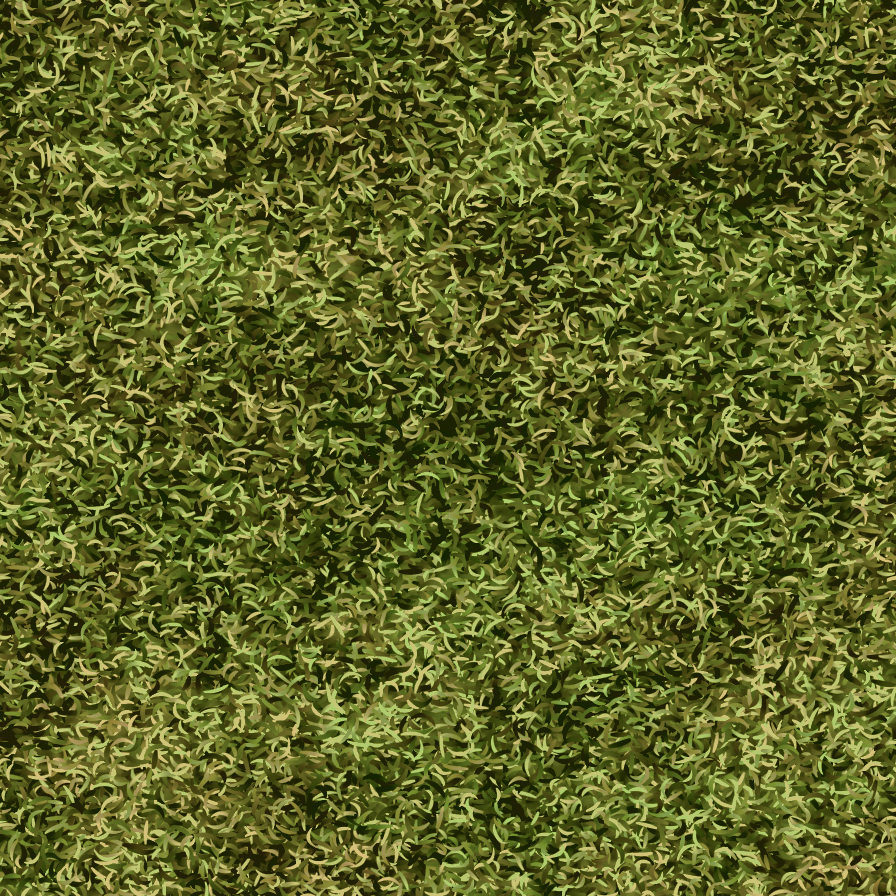
Reproduce this texture procedurally as a Shadertoy shader.

```glsl
// Short, dense lawn of curled green and straw blades with dark gaps between them.

const float LAYERS = 9.0;
const float BLADE_DENSITY = 44.0;   // blade cells across the canvas

vec4 hash4(vec3 p) {
    vec4 q = fract(p.xyzx * vec4(0.1031, 0.1030, 0.0973, 0.1099));
    q += dot(q, q.wzxy + 33.33);
    return fract((q.xxyz + q.yzzw) * q.zywx);
}

float valueNoise(vec2 p, float seed) {
    vec2 cell = floor(p);
    vec2 f = fract(p);
    f = f * f * (3.0 - 2.0 * f);
    float a = hash4(vec3(cell, seed)).x;
    float b = hash4(vec3(cell + vec2(1, 0), seed)).x;
    float c = hash4(vec3(cell + vec2(0, 1), seed)).x;
    float d = hash4(vec3(cell + vec2(1, 1), seed)).x;
    return mix(mix(a, b, f.x), mix(c, d, f.x), f.y);
}

// Signed sum of octaves, centred on zero.
float patches(vec2 p, float seed) {
    float sum = 0.0;
    float amplitude = 0.5;
    for (int i = 0; i < 4; i++) {
        sum += amplitude * (valueNoise(p, seed + float(i)) - 0.5);
        p = p * 2.1 + 5.7;
        amplitude *= 0.65;
    }
    return sum;
}

// Colour from deep shade (0) to sunlit straw (1).
vec3 grassRamp(float tone) {
    vec3 shade = vec3(0.11, 0.13, 0.01);
    vec3 moss  = vec3(0.24, 0.26, 0.05);
    vec3 leaf  = vec3(0.37, 0.40, 0.13);
    vec3 lime  = vec3(0.52, 0.55, 0.20);
    vec3 dry   = vec3(0.57, 0.59, 0.32);
    vec3 straw = vec3(0.76, 0.78, 0.45);
    vec3 color = mix(shade, moss, smoothstep(0.04, 0.20, tone));
    color = mix(color, leaf, smoothstep(0.20, 0.45, tone));
    color = mix(color, lime, smoothstep(0.45, 0.66, tone));
    color = mix(color, dry, smoothstep(0.66, 0.80, tone));
    return mix(color, straw, smoothstep(0.80, 0.98, tone));
}

// x: coverage of a curved, tapering blade; y: position from root (0) to tip (1).
vec2 blade(vec2 p, float angle, float halfLength, float halfWidth, float bend, float blur) {
    float c = cos(angle);
    float s = sin(angle);
    p = vec2(c * p.x + s * p.y, c * p.y - s * p.x);
    float along = p.x / halfLength;
    float across = abs(p.y - bend * halfLength * (along * along - 0.4));
    float width = halfWidth * (1.0 - 0.6 * along * along);
    float side = 1.0 - smoothstep(width - blur, width + blur, across);
    float ends = 1.0 - smoothstep(0.85, 1.0, abs(along));
    return vec2(side * ends, clamp(along * 0.5 + 0.5, 0.0, 1.0));
}

// Paints one layer of scattered blades over a (tone, warmth) pair.
vec2 paintBlades(vec2 ground, vec2 p, float layer, float light, float warmth, float blur) {
    vec2 grid = p * BLADE_DENSITY + layer * vec2(7.37, 3.61);
    vec2 home = floor(grid);
    for (int y = -1; y <= 1; y++) {
        for (int x = -1; x <= 1; x++) {
            vec2 cell = home + vec2(x, y);
            vec4 place = hash4(vec3(cell, layer + 11.0));
            vec4 look = hash4(vec3(cell, layer + 47.0));
            float lean = place.z * 2.0 - 1.0;
            float angle = 1.57 * lean * (0.45 + 0.55 * abs(lean));
            angle += look.w > 0.5 ? 3.14159 : 0.0;
            float halfLength = mix(0.32, 0.70, place.w);
            float halfWidth = mix(0.14, 0.085, look.x);
            float bend = (look.y - 0.5) * 1.3;
            vec2 shape = blade(grid - cell - place.xy, angle, halfLength, halfWidth, bend, blur);
            float tone = mix(-0.05, 1.08, look.x) + light + 0.26 * (shape.y - 0.5);
            float hue = warmth + (look.z - 0.5) * 1.5;
            ground = mix(ground, vec2(tone, hue), shape.x);
        }
    }
    return ground;
}

void mainImage(out vec4 fragColor, in vec2 fragCoord) {
    vec2 p = fragCoord / iResolution.y;
    float blur = BLADE_DENSITY * max(0.0009, 0.6 / iResolution.y);

    // Broad sunlit and dry areas, slightly stretched sideways
    float light = 0.50 * patches(p * vec2(7.0, 10.0), 3.0);
    float warmth = 1.3 * patches(p * vec2(5.0, 7.0), 23.0);

    // Shaded thatch below the blades
    float thatch = valueNoise(p * vec2(95.0, 140.0), 71.0);
    vec2 lawn = vec2(0.02 + 0.45 * thatch + light, warmth);

    for (float layer = 0.0; layer < LAYERS; layer++) {
        float height = layer / LAYERS - 0.5;
        lawn = paintBlades(lawn, p, layer, light + 0.12 * height, warmth, blur);
    }

    // Tone to colour, leaning towards fresh green or tan
    float tone = clamp((lawn.x - 0.48) * 1.12 + 0.50, 0.0, 1.0);
    vec3 tint = vec3(0.09, -0.025, 0.03) * clamp(lawn.y, -1.0, 1.3);
    vec3 color = grassRamp(tone) + tint * (0.35 + 0.65 * tone);
    fragColor = vec4(clamp(color, 0.0, 1.0), 1.0);
}
```
